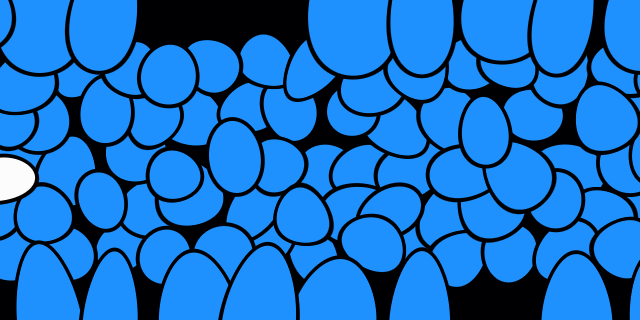
Write a WebGL 1 fragment shader that draws this pattern.

```glsl
precision highp float;
// Heap of overlapping blue pebbles with black outlines, larger ones along the top and bottom.

uniform vec2 u_resolution;

vec4 hash4(vec2 id) {
  return fract(sin(dot(id, vec2(127.1, 311.7)) + vec4(0.0, 17.3, 41.9, 73.1)) * 43758.5453);
}

// Approximate distance to a rotated egg; taper narrows one end
float pebble(vec2 q, vec2 radii, float angle, float taper) {
  float c = cos(angle), s = sin(angle);
  q = mat2(c, -s, s, c) * q;
  q.x *= 1.0 + taper * clamp(q.y / radii.y, -1.0, 1.0);
  float k = length(q / radii);
  float slope = length(q / (radii * radii));
  return (k - 1.0) * max(k, 1e-4) / max(slope, 1e-3);
}

// Antialiased coverage, one pixel wide
float cover(float d) {
  return clamp(0.5 - d * u_resolution.y, 0.0, 1.0);
}

// Black outline first, then the fill inside it
vec3 paint(vec3 color, float d, vec3 fill) {
  color = mix(color, vec3(0.0, 0.0, 0.01), cover(d - 0.006));
  return mix(color, fill, cover(d + 0.006));
}

void main() {
  vec2 p = gl_FragCoord.xy / u_resolution.y;
  vec3 blue = vec3(0.12, 0.57, 1.0);
  vec3 color = vec3(0.0, 0.0, 0.01);

  // Small pebbles: five staggered rows, stacked in three random layers
  vec2 cell = vec2(0.155, 0.14);
  for (int layer = 0; layer < 3; layer++) {
    for (int j = -1; j <= 1; j++) {
      float row = floor((p.y - 0.14) / cell.y) + float(j);
      if (row < 0.0 || row > 4.0) continue;
      float stagger = 0.5 * mod(row, 2.0);
      for (int i = -1; i <= 1; i++) {
        vec2 id = vec2(floor(p.x / cell.x - stagger) + float(i), row);
        vec4 h = hash4(id);
        if (floor(h.w * 3.0) != float(layer)) continue;
        vec4 g = hash4(id + 31.7);
        vec2 center = (id + vec2(stagger + 0.5, 0.5)) * cell + vec2(0.0, 0.14);
        center += (h.xy - 0.5) * 0.08;
        vec2 radii = mix(vec2(0.075, 0.085), vec2(0.105, 0.125), g.xy);
        float d = pebble(p - center, radii, 6.283 * h.z, 0.25 * g.z);
        color = paint(color, d, blue);
      }
    }
  }

  // Large upright pebbles cut by the lower and upper edges, odd columns in front
  for (int side = 0; side < 2; side++) {
    float top = float(side);
    for (int parity = 0; parity < 2; parity++) {
      for (int i = -1; i <= 1; i++) {
        float column = floor(p.x / 0.24) + float(i);
        if (mod(column, 2.0) != float(parity)) continue;
        vec4 h = hash4(vec2(column, 20.0 + 7.0 * top));
        if (h.w < 0.15) continue;
        vec2 center = vec2((column + 0.5) * 0.24 + (h.x - 0.5) * 0.08, mix(0.02, 0.97, top));
        vec2 radii = vec2(mix(0.09, 0.145, h.y), mix(0.17, 0.25, h.z) - 0.03 * top);
        float d = pebble(p - center, radii, (h.x - 0.5) * 0.4, 0.2);
        color = paint(color, d, blue);
      }
    }
  }

  // Single white pebble at the left edge
  float d = pebble(p - vec2(0.0, 0.44), vec2(0.115, 0.073), 0.15, 0.1);
  color = paint(color, d, vec3(0.99));

  gl_FragColor = vec4(color, 1.0);
}
```
